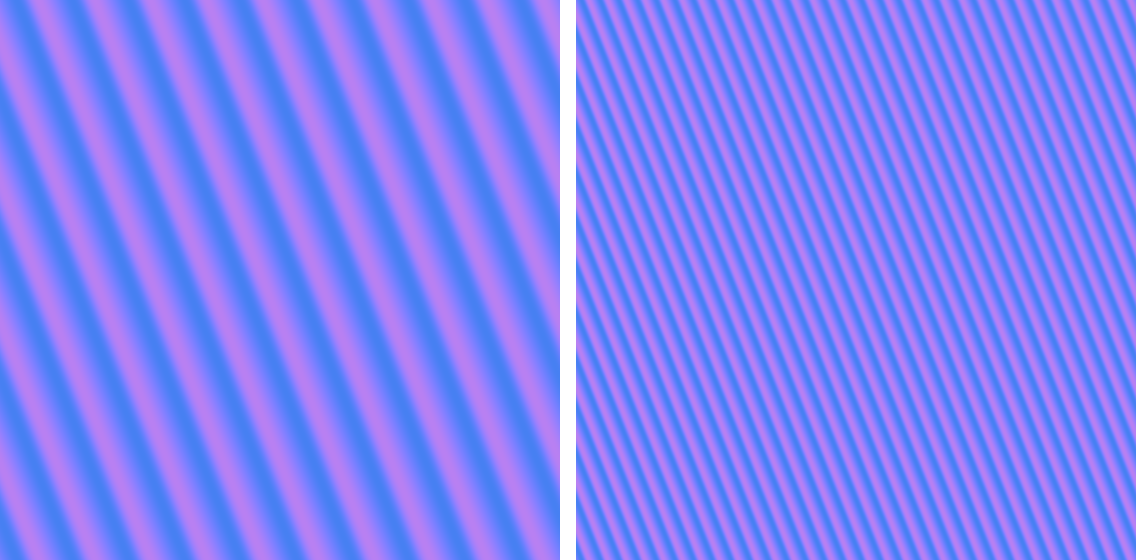
Left: one tile. Right: repeated 3 by 3.
This texture map is drawn by a WebGL 1 fragment shader. Its source:

```glsl
precision highp float;

uniform vec2 u_resolution;

#define REPEATS_ACROSS 10.0
#define REPEATS_DOWN 4.0
#define SLOPE 0.5
#define LEAN 0.35

const float TAU = 6.283185;

// Sideways slope of the ridges: quick turn at the crest, slow in the trough
float ridgeSlope(float phase) {
    float angle = TAU * phase;
    return -SLOPE * sin(angle - LEAN * sin(angle));
}

void main() {
    vec2 uv = gl_FragCoord.xy / u_resolution;

    // Whole repeats on both axes keep the diagonal ridges seamless
    float phase = fract(dot(uv, vec2(REPEATS_ACROSS, REPEATS_DOWN)));

    // Tangent-space normal packed into colour
    vec3 normal = normalize(vec3(ridgeSlope(phase), 0.0, 1.0));
    gl_FragColor = vec4(normal * 0.5 + 0.5, 1.0);
}
```
